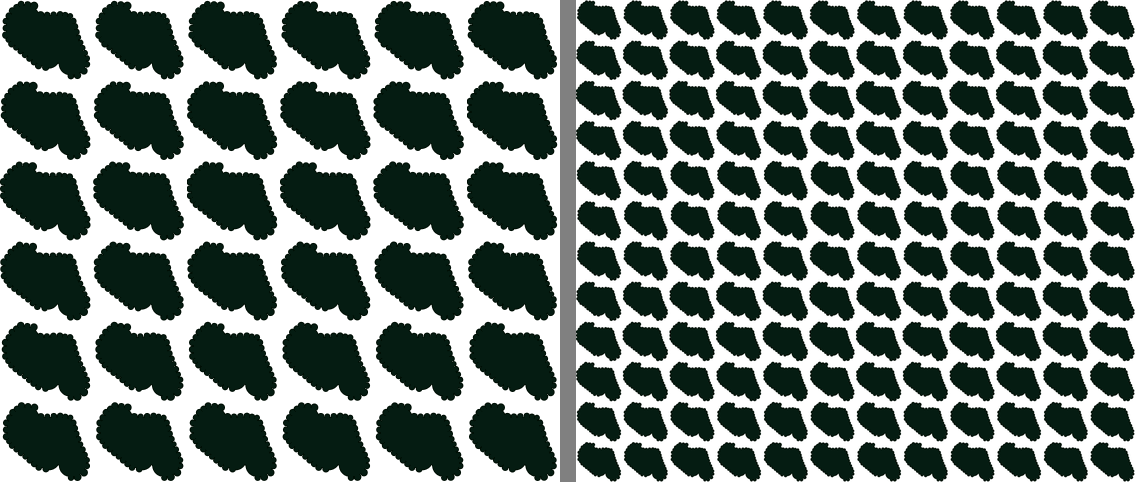
Left: one tile. Right: repeated 2 by 2.
A WebGL 1 fragment shader for this pattern:

```glsl
precision highp float;
// A six by six grid of dark green scalloped blobs on white. Each blob is a
// polygon traced edge by edge, with round bumps spaced evenly along the edges.
// Its left side and its bumps sway in a slow cycle running through the cells.

uniform vec2 u_resolution;

const float TAU = 6.2831853;
const float REPEATS = 6.0;
const vec2 CELL = vec2(128.0, 110.0);
const vec3 PAPER = vec3(1.0);
const vec3 LEAF = vec3(0.02, 0.11, 0.07);
const vec3 RIM = vec3(0.0, 0.06, 0.02);

struct Outline {
  vec2 pen;     // end of the last edge
  float edge;   // distance to the polygon edges
  float side;   // -1 inside the polygon, 1 outside
  float bumps;  // signed distance to the bumps
};

float hash(vec2 p) {
  vec3 q = fract(vec3(p.xyx) * 0.1031);
  q += dot(q, q.yzx + 33.33);
  return fract((q.x + q.y) * q.z);
}

float disc(vec2 p, vec2 center, float radius) {
  return length(p - center) - radius;
}

// Adds one polygon edge, split into equal steps with a bump at each step.
void lineTo(inout Outline o, vec2 p, vec2 b, float steps, float radius, float phase) {
  vec2 a = o.pen;
  vec2 ab = b - a;
  float t = clamp(dot(p - a, ab) / dot(ab, ab), 0.0, 1.0);
  o.edge = min(o.edge, length(p - a - ab * t));

  // Even-odd crossing test
  if ((a.y > p.y) != (b.y > p.y)) {
    if (p.x < a.x + ab.x * (p.y - a.y) / ab.y) o.side = -o.side;
  }

  // Nearest bump, with a slightly swelling radius
  vec2 center = a + ab * floor(t * steps + 0.5) / steps;
  float swell = 1.0 + 0.07 * cos(phase + TAU * hash(floor(center + 0.3)));
  o.bumps = min(o.bumps, disc(p, center, radius * swell));
  o.pen = b;
}

float blob(vec2 p, float phase) {
  Outline o = Outline(vec2(46.0, 8.0), 1000.0, 1.0, 1000.0);

  // Rounded upper left end
  lineTo(o, p, vec2(28.0, 6.0), 2.0, 5.0, phase);
  lineTo(o, p, vec2(16.0, 15.0), 2.0, 4.8, phase);
  lineTo(o, p, vec2(7.0, 29.0), 2.0, 4.8, phase);
  lineTo(o, p, vec2(7.0, 48.0), 2.0, 5.0, phase);
  lineTo(o, p, vec2(15.0, 60.0), 2.0, 4.8, phase);

  // Sloping lower side, then the smooth notch
  lineTo(o, p, vec2(52.0, 90.0), 6.0, 4.5, phase);
  lineTo(o, p, vec2(62.0, 92.0), 1.0, 4.7, phase);
  lineTo(o, p, vec2(79.0, 87.0), 1.0, 0.0, phase);
  lineTo(o, p, vec2(97.0, 104.0), 1.0, 0.0, phase);
  float lobes = min(disc(p, vec2(66.0, 78.0), 16.0),
                    disc(p, vec2(96.0, 87.0), 16.0));

  // Lower right end
  lineTo(o, p, vec2(106.0, 103.0), 1.0, 4.8, phase);
  lineTo(o, p, vec2(115.0, 97.0), 1.0, 5.4, phase);
  lineTo(o, p, vec2(119.0, 88.0), 1.0, 4.8, phase);
  lineTo(o, p, vec2(119.0, 80.0), 1.0, 4.6, phase);

  // Right side and top
  lineTo(o, p, vec2(104.0, 44.0), 5.0, 4.3, phase);
  lineTo(o, p, vec2(100.0, 29.0), 2.0, 5.0, phase);
  lineTo(o, p, vec2(96.0, 22.0), 1.0, 4.4, phase);
  lineTo(o, p, vec2(82.0, 20.0), 2.0, 4.4, phase);
  lineTo(o, p, vec2(55.0, 21.0), 3.0, 4.6, phase);
  lineTo(o, p, vec2(46.0, 8.0), 1.0, 5.6, phase);

  return min(min(o.edge * o.side, o.bumps), lobes);
}

void main() {
  // Cells run left to right, top row first
  vec2 uv = gl_FragCoord.xy / u_resolution;
  vec2 grid = vec2(uv.x, 1.0 - uv.y) * REPEATS;
  vec2 cell = floor(grid);
  vec2 p = fract(grid) * CELL;
  float pixel = CELL.y * REPEATS / u_resolution.y;

  // One sway cycle over all cells, fading toward the right side
  float frame = cell.y * REPEATS + cell.x;
  float phase = TAU * (frame - 31.0) / (REPEATS * REPEATS);
  p.x -= 2.0 * cos(phase) * (1.0 - p.x / 124.0);

  float d = blob(p, phase);
  float cover = clamp(0.5 - d / pixel, 0.0, 1.0);
  float rim = smoothstep(-2.0, -1.2, d);
  gl_FragColor = vec4(mix(PAPER, mix(LEAF, RIM, rim), cover), 1.0);
}
```
